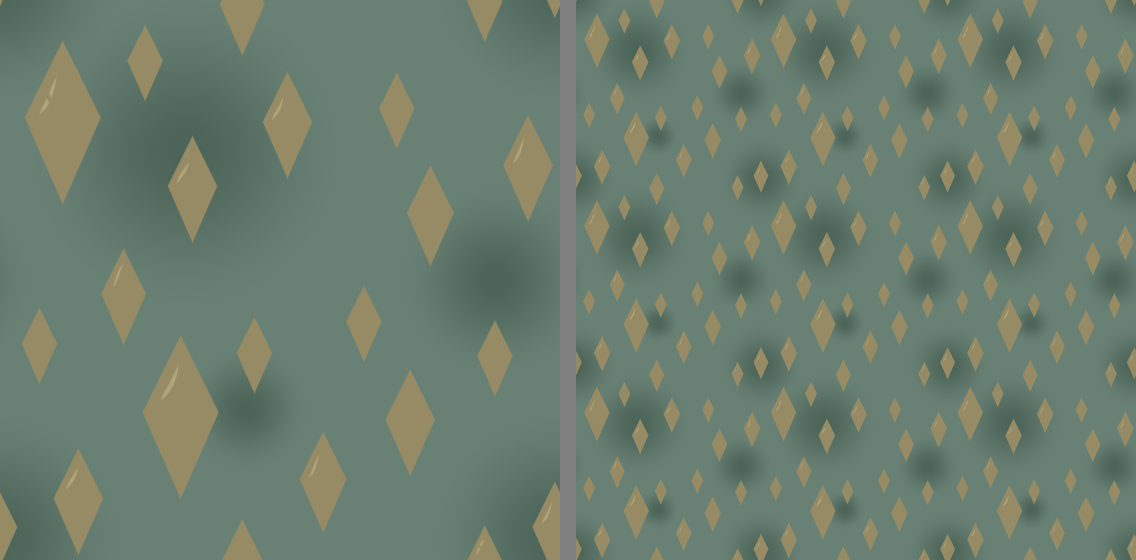
Left, the tile; right, the same tile 3 across and 3 down.
Write a WebGL 1 fragment shader that draws this pattern.

```glsl
precision highp float;
// Tan diamonds with slim highlights scattered over a sage ground with soft dark pools; tiles on all sides.

uniform vec2 u_resolution;

#define COUNT 19.0               // diamonds per tile
#define LATTICE_STEP 7.0         // whole rows climbed per lattice column
#define ORIGIN vec2(0.112, 0.79) // position of the first diamond
#define JITTER vec2(0.032, 0.055)
#define ASPECT 0.465             // diamond width over height
#define EDGE 0.0015              // softness of outlines
#define POOL_DEPTH 1.0           // strength of the dark pools
#define SHINE 0.75               // opacity of the highlights

const vec3 SAGE = vec3(0.410, 0.505, 0.458);
const vec3 DEEP_SAGE = vec3(0.300, 0.393, 0.345);
const vec3 TAN = vec3(0.590, 0.547, 0.392);
const vec3 PALE_TAN = vec3(0.720, 0.680, 0.520);

vec3 hash3(float n) {
  vec3 p = fract(vec3(n) * vec3(0.1031, 0.1030, 0.0973));
  p += dot(p, p.yzx + 33.33);
  return fract((p.xxy + p.yzz) * p.zyx);
}

// Shortest offset between two points on the repeating tile
vec2 wrapOffset(vec2 a, vec2 b) {
  return fract(a - b + 0.5) - 0.5;
}

// Half height by rank: two large, ten medium, the rest small
float halfHeight(float rank) {
  return 0.068 + 0.018 * step(rank, 11.5) + 0.004 * step(rank, 8.5)
       + 0.005 * step(rank, 6.5) + 0.051 * step(rank, 1.5);
}

// Soft round pools of shade, strung along a wrapped diagonal
float poolShade(vec2 uv) {
  float light = 1.0;
  for (int i = 0; i < 4; i++) {
    float n = float(i);
    vec2 center = fract(vec2(0.33 + 0.555 * n, 0.73 - 0.23 * n));
    float radius = 0.20 + 0.09 * cos(1.5708 * n + 0.3);
    light *= smoothstep(0.0, radius, length(wrapOffset(uv, center)));
  }
  return 1.0 - light;
}

// Tapered streak parallel to the upper left side; q is in diamond units
float streak(vec2 q, float scale, float soft, float pick, vec3 rnd) {
  float along = 0.5 * (q.x + q.y) + 0.16 * (rnd.x - 0.5);
  float across = q.y - q.x - 0.65 + 0.04 * sin(9.0 * along + 6.28 * rnd.y);
  float taper = 1.0 - pow(along / 0.24, 2.0);
  float dist = (abs(across) - 0.065 * taper) * scale;
  float gap = mix(1.0, smoothstep(0.01, 0.05, abs(along)), step(pick, 0.05));
  return (1.0 - smoothstep(-soft, soft, dist)) * smoothstep(0.0, 0.2, taper) * gap;
}

void main() {
  vec2 uv = gl_FragCoord.xy / u_resolution;
  float soft = max(EDGE, 0.75 / min(u_resolution.x, u_resolution.y));
  vec3 color = mix(SAGE, DEEP_SAGE, POOL_DEPTH * poolShade(uv));

  // Jittered points of a wrapping lattice, spaced so diamonds stay apart
  for (int i = 0; i < int(COUNT); i++) {
    float n = float(i);
    float rank = mod(n * 5.0, COUNT);
    vec3 rnd = hash3(n + 3.0);
    vec2 center = ORIGIN + vec2(n, n * LATTICE_STEP) / COUNT
                + JITTER * (2.0 * rnd.xy - 1.0) * step(1.5, rank);
    float tall = halfHeight(rank);
    vec2 d = wrapOffset(uv, center);

    // The waist sits a little above the middle
    float reach = d.y > 0.0 ? 0.94 : 1.06;
    vec2 q = d / (tall * vec2(ASPECT, reach));
    float scale = tall * ASPECT / length(vec2(ASPECT, 1.0));
    float dist = (abs(q.x) + abs(q.y) - 1.0) * scale;
    color = mix(color, TAN, 1.0 - smoothstep(-soft, soft, dist));

    // Most larger diamonds and few small ones carry a highlight
    float pick = fract(rank * 0.618);
    float shiny = step(pick, rank < 11.5 ? 0.75 : 0.1);
    color = mix(color, PALE_TAN, SHINE * shiny * streak(q, scale, soft, pick, rnd.zxy));
  }

  gl_FragColor = vec4(color, 1.0);
}
```
